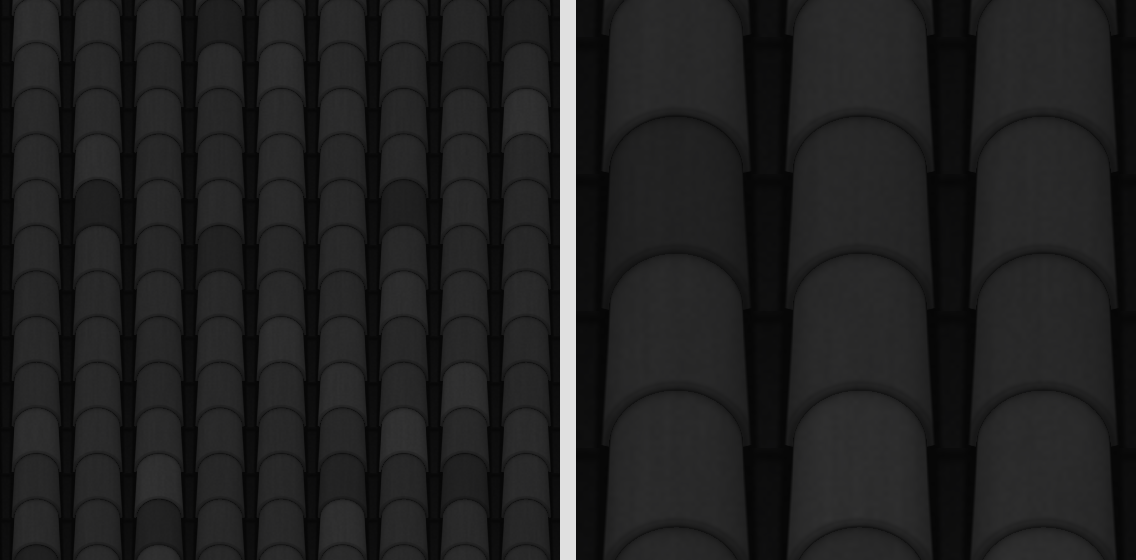
Left: the whole. Right: its middle third, enlarged.
Write a WebGL 2 fragment shader that draws this texture.

```glsl
#version 300 es
precision highp float;
// Dark barrel roof tiles: overlapping arched columns with deep channels between.

uniform vec2 u_resolution;
out vec4 fragColor;

const vec2 PITCH = vec2(0.1093, 0.0815);      // column and course spacing
const vec2 FIRST_ARCH = vec2(0.0651, 0.0768); // crown of the first arch, from top left
const vec2 ARCH = vec2(0.0400, 0.0340);       // inner arch radius and rise
const float RIM = 0.0050;                     // thickness of the tile lip
const vec3 CLAY = vec3(0.163, 0.163, 0.164);
const vec3 CHANNEL = vec3(0.054, 0.054, 0.055);
const vec3 GAP = vec3(0.026);

float hash(vec2 p) {
    vec3 q = fract(vec3(p.xyx) * 0.1031);
    q += dot(q, q.yzx + 33.33);
    return fract((q.x + q.y) * q.z);
}

float valueNoise(vec2 p) {
    vec2 i = floor(p), f = fract(p);
    f = f * f * (3.0 - 2.0 * f);
    float low = mix(hash(i), hash(i + vec2(1, 0)), f.x);
    float high = mix(hash(i + vec2(0, 1)), hash(i + vec2(1, 1)), f.x);
    return mix(low, high, f.y);
}

// Most tiles are near the base tone; a few are clearly darker or lighter.
float tileTone(vec2 id) {
    float pick = hash(id + 17.0);
    float tone = 0.93 + 0.10 * hash(id + 71.0);
    tone -= 0.20 * step(pick, 0.12);
    return tone + 0.13 * step(0.87, pick);
}

// Drop of the arch below its crown at a sideways distance from the axis.
float archDrop(float side, vec2 arch) {
    float s = min(side / arch.x, 1.0);
    return arch.y * (1.0 - sqrt(1.0 - s * s));
}

float softLine(float d, float width) {
    return exp(-d * d / (width * width));
}

// Recessed channel with black sides and a joint at every course.
vec3 channelColor(float fromMiddle, float phase, float soft) {
    float halfWidth = mix(0.0095, 0.0075, phase);
    float body = 1.0 - smoothstep(halfWidth - 0.0025 - soft, halfWidth + soft, fromMiddle);
    float joint = softLine((phase - 0.06) * PITCH.y, 0.0035);
    float light = 0.85 + 0.2 * phase;
    return mix(GAP, CHANNEL * light, body * (1.0 - 0.8 * joint));
}

// Light on a tile: rounded sides, dark lip edge and shadow from the tile above.
float tileShade(float dx, float halfWidth, float rimDistance, float below, float blend) {
    float s = dx / halfWidth;
    float rounded = 1.0 - 0.24 * pow(abs(s), 4.0) - 0.03 * s;
    float lip = 1.0 - smoothstep(RIM, RIM + 0.002, rimDistance);
    float groove = softLine(rimDistance - RIM - 0.001, 0.0016);
    float edge = softLine(rimDistance - 0.0008, 0.0030);
    float shadow = 0.34 * exp(-below / 0.0028) * (1.0 - blend) + 0.34 * blend;
    return rounded * (1.0 - 0.07 * lip) * (1.0 - 0.10 * groove)
        * (1.0 - 0.30 * edge) * (1.0 - shadow);
}

void main() {
    vec2 uv = gl_FragCoord.xy / u_resolution;
    vec2 p = vec2(uv.x, 1.0 - uv.y);
    float soft = max(0.0012, 0.8 / u_resolution.y);

    // Column axis, then course measured along the curved lower edges.
    float column = floor((p.x - FIRST_ARCH.x) / PITCH.x + 0.5);
    float dx = p.x - FIRST_ARCH.x - column * PITCH.x;
    float side = abs(dx);
    float drop = archDrop(side, ARCH);
    float course = (p.y - FIRST_ARCH.y - drop) / PITCH.y;
    float along = fract(course);
    vec2 id = vec2(column, floor(course));
    float blend = smoothstep(1.0 - 1.5 * soft / PITCH.y, 1.0, along);

    // Tiles flare towards their lower end.
    float halfWidth = mix(0.0393, 0.0443, along * (1.0 - blend));
    float cover = 1.0 - smoothstep(-soft, soft, side - halfWidth);

    // Distance outside the arch that cuts the lower end.
    float rise = (1.0 - along) * PITCH.y + ARCH.y - drop;
    float rimDistance = length(vec2(dx, rise * ARCH.x / ARCH.y)) - ARCH.x;

    // Clay surface with faint streaks and grain.
    float tone = mix(tileTone(id), tileTone(id + vec2(0, 1)), blend);
    float streaks = valueNoise(p * vec2(240.0, 22.0)) - 0.5;
    float grain = valueNoise(p * 330.0) - 0.5;
    float shade = tileShade(dx, halfWidth, rimDistance, along * PITCH.y, blend);
    vec3 tile = CLAY * tone * shade * (1.0 + 0.06 * streaks + 0.06 * grain);

    // Channel between the columns.
    float phase = fract((p.y - FIRST_ARCH.y - ARCH.y) / PITCH.y);
    vec3 channel = channelColor(0.5 * PITCH.x - side, phase, soft);
    channel *= 1.0 + 0.15 * grain;

    fragColor = vec4(mix(channel, tile, cover), 1.0);
}
```
